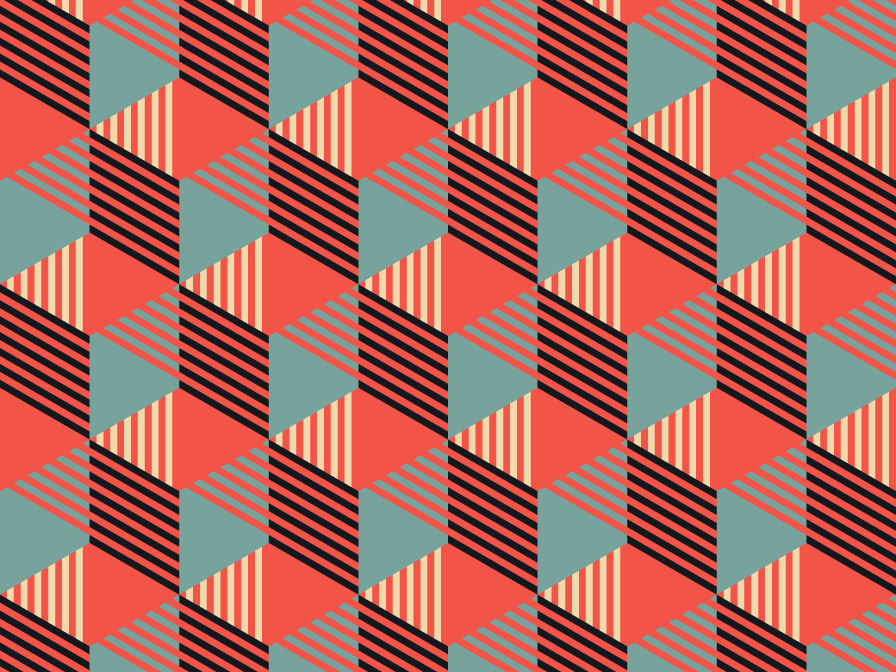
Reproduce this pattern procedurally as a WebGL 2 fragment shader.

```glsl
#version 300 es
precision highp float;

uniform vec2 u_resolution;
out vec4 fragColor;

const vec3 RED = vec3(0.95, 0.33, 0.28);
const vec3 TEAL = vec3(0.47, 0.64, 0.61);
const vec3 BLACK = vec3(0.08, 0.09, 0.11);
const vec3 CREAM = vec3(0.95, 0.85, 0.67);

// Thirteen equal bands across 0..1: 0 on even bands, 1 on odd ones
float oddBand(float t) {
    return mod(floor(t * 13.0), 2.0);
}

// p is measured in column widths from the centre of the canvas
vec3 pattern(vec2 p) {
    float column = floor(p.x);
    float u = p.x - column;

    // Depth down the column in triangle sides, sheared along the falling
    // diagonals; neighbouring columns sit half a repeat apart
    float depth = -p.y * sqrt(3.0) / 2.0 - 0.5 * u;
    depth = mod(depth + 2.0 + 1.5 * mod(column, 2.0), 3.0);
    float t = fract(depth);
    bool upperRight = t + u > 1.0;

    // Striped rhombus
    if (depth < 1.0) return mix(BLACK, RED, oddBand(t));

    // Plain red triangle beside a teal striped one
    if (depth < 2.0) return upperRight ? mix(TEAL, RED, oddBand(t)) : RED;

    // Plain teal triangle beside a cream striped one
    return upperRight ? mix(RED, CREAM, oddBand(u)) : TEAL;
}

void main() {
    // Average a 4 x 4 grid of samples to smooth the edges
    vec3 sum = vec3(0.0);
    for (int i = 0; i < 16; i++) {
        vec2 offset = (vec2(i % 4, i / 4) + 0.5) / 4.0 - 0.5;
        vec2 centred = gl_FragCoord.xy + offset - 0.5 * u_resolution;
        sum += pattern(centred / u_resolution.y * 7.5);
    }
    fragColor = vec4(sum / 16.0, 1.0);
}
```
